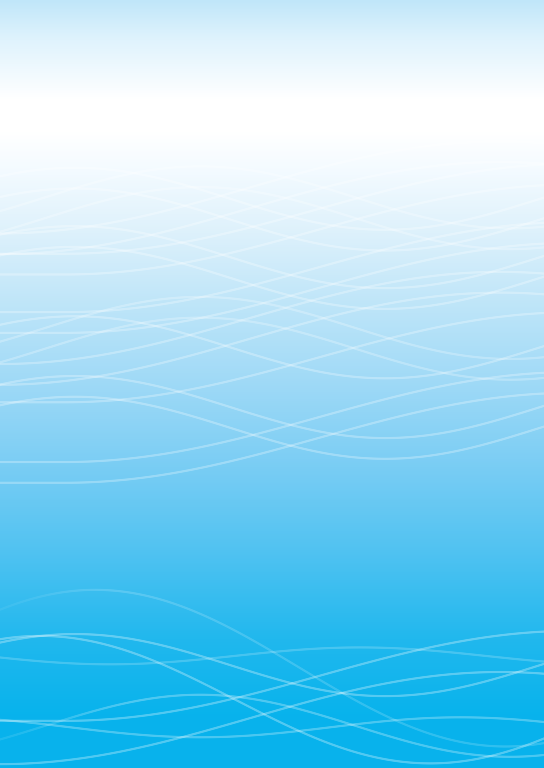
Write a Shadertoy shader that draws this background.

```glsl
// Pale-to-deep blue backdrop crossed by thin translucent white waves.
// A vertical gradient is built from colour stops; each wave is a cosine
// drawn as a soft line, and related waves are repeated in loops.

#define LINE_WIDTH 0.0029
#define LINE_ALPHA 0.27
#define PAIR_GAP 0.027
#define BAND_TOP 0.557
#define BAND_STEP 0.112
#define BAND_SQUEEZE 0.0072

const float PI = 3.14159265;

// Replace the colour by the next stop as depth goes from a to b.
void blendStop(inout vec3 color, float depth, float a, float b, vec3 stop) {
    color = mix(color, stop, clamp((depth - a) / (b - a), 0.0, 1.0));
}

vec3 backdrop(float depth) {
    vec3 color = vec3(0.75, 0.90, 0.975);
    blendStop(color, depth, 0.00, 0.05, vec3(0.87, 0.95, 0.99));
    blendStop(color, depth, 0.05, 0.13, vec3(1.0));
    blendStop(color, depth, 0.17, 0.22, vec3(0.955, 0.982, 1.0));
    blendStop(color, depth, 0.22, 0.30, vec3(0.87, 0.945, 0.985));
    blendStop(color, depth, 0.30, 0.38, vec3(0.765, 0.905, 0.975));
    blendStop(color, depth, 0.38, 0.50, vec3(0.62, 0.85, 0.965));
    blendStop(color, depth, 0.50, 0.60, vec3(0.485, 0.805, 0.955));
    blendStop(color, depth, 0.60, 0.72, vec3(0.31, 0.76, 0.945));
    blendStop(color, depth, 0.72, 0.83, vec3(0.13, 0.72, 0.93));
    blendStop(color, depth, 0.83, 0.93, vec3(0.03, 0.70, 0.925));
    return color;
}

// Coverage of a cosine line; positive amplitude starts low and rises.
// p.y is depth from the top, and both axes of p span 0 to 1.
float wave(vec2 p, float center, float start, float halfPeriod, float amplitude) {
    float phase = PI * (p.x - start) / halfPeriod;
    float aspect = iResolution.y / iResolution.x;
    float slope = -amplitude * PI / halfPeriod * sin(phase) * aspect;
    float dist = abs(p.y - center - amplitude * cos(phase)) / sqrt(1.0 + slope * slope);
    float pixel = 1.0 / iResolution.y;
    return 1.0 - smoothstep(-0.5 * pixel, 0.5 * pixel, dist - 0.5 * LINE_WIDTH);
}

float falling(vec2 p, float center) { return wave(p, center, 0.138, 0.57, -0.0404); }
float crest(vec2 p, float center) { return wave(p, center, 0.368, 0.57, -0.0404); }
float swift(vec2 p, float center) { return wave(p, center, 0.0, 0.92, 0.06); }

// Slow rise that stays level near the left edge.
float rising(vec2 p, float center) {
    return wave(vec2(max(p.x, 0.12), p.y), center, 0.12, 0.934, 0.0586);
}

void addLine(inout vec3 color, float coverage, float strength) {
    color = mix(color, vec3(1.0), coverage * strength * LINE_ALPHA);
}

void mainImage(out vec4 fragColor, in vec2 fragCoord) {
    vec2 p = fragCoord / iResolution.xy;
    p.y = 1.0 - p.y;
    vec3 color = backdrop(p.y);

    // Crossing bands, packed more tightly toward the top
    for (int i = 0; i < 4; i++) {
        float n = float(i);
        float center = BAND_TOP - BAND_STEP * n + BAND_SQUEEZE * n * n;
        for (int j = 0; j < 2; j++) {
            if (i == 1 && j == 1) continue;
            float y = center - PAIR_GAP * float(j);
            addLine(color, falling(p, y), 1.0);
            addLine(color, rising(p, y + 0.013), 1.0);
        }
    }

    // Shifted pairs between the bands
    for (int i = 0; i < 2; i++) {
        for (int j = 0; j < 2; j++) {
            float lift = 0.17 * float(i) + PAIR_GAP * float(j);
            addLine(color, crest(p, 0.454 - lift), 0.9);
            addLine(color, swift(p, 0.441 - lift), 1.0);
        }
    }

    // Lower waves over the deep blue
    float fadeIn = mix(0.35, 1.0, smoothstep(0.0, 0.25, p.x));
    addLine(color, falling(p, 0.866), 1.1);
    addLine(color, rising(p, 0.880), 1.1);
    addLine(color, swift(p, 0.935), 1.1);
    addLine(color, crest(p, 0.945), fadeIn);
    addLine(color, wave(p, 0.911, 0.074, 0.717, -0.083), 1.1);
    addLine(color, wave(p, 0.870, 0.175, 0.754, -0.102), 0.6 * fadeIn);
    addLine(color, wave(p, 0.947, 0.368, 0.478, 0.013), 1.0);
    addLine(color, wave(p, 0.854, 0.202, 0.46, 0.011), 0.7);

    fragColor = vec4(color, 1.0);
}
```
